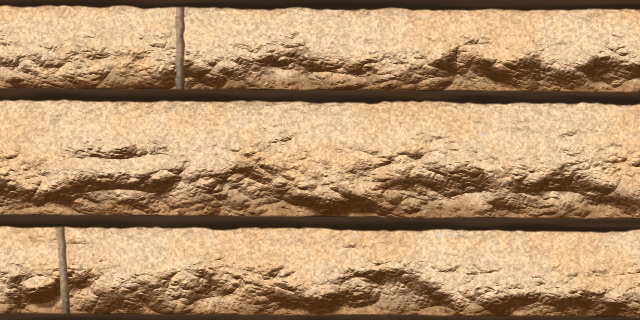
This texture is drawn by a Shadertoy shader. Its source:

```glsl
// Three courses of rough-hewn sandstone, lit from above, split by dark recessed gaps.

float hash(vec2 p) {
    vec3 q = fract(p.xyx * 0.1031);
    q += dot(q, q.yzx + 33.33);
    return fract((q.x + q.y) * q.z);
}

float noise(vec2 p) {
    vec2 i = floor(p), f = fract(p);
    f = f * f * (3.0 - 2.0 * f);
    return mix(mix(hash(i), hash(i + vec2(1, 0)), f.x),
               mix(hash(i + vec2(0, 1)), hash(i + vec2(1, 1)), f.x), f.y);
}

// Creased fractal noise for the chipped stone
float chips(vec2 p) {
    float sum = 0.0, amp = 0.5;
    for (int i = 0; i < 5; i++) {
        sum += amp * abs(2.0 * noise(p) - 1.0);
        p = mat2(1.6, 1.2, -1.2, 1.6) * p + 7.3;
        amp *= 0.47;
    }
    return sum;
}

// Bottom and top of the course nearest to height y
vec2 courseSpan(float y) {
    return y > 0.70 ? vec2(0.719, 0.974) : y > 0.303 ? vec2(0.323, 0.682) : vec2(0.016, 0.284);
}

// Relief of one course: a weathered brow over a broken, receding foot
float relief(vec2 p, vec2 span) {
    float t = clamp((p.y - span.x) / (span.y - span.x), 0.0, 1.0);
    float s = fract(p.x * 1.9 + span.x * 2.3 + 0.5 * noise(p * 5.0));
    float lip = 0.28 + 0.25 * s * (1.0 - smoothstep(0.8, 1.0, s))
              + 0.4 * (noise(p * vec2(9, 7)) - 0.5);
    float rough = mix(1.0, 0.3, smoothstep(lip + 0.05, lip + 0.5, t));
    float bulge = 0.052 * smoothstep(lip - 0.4, lip, t) - 0.045 * smoothstep(0.4, 1.0, t);
    return bulge + 0.054 * rough * chips(p * vec2(8, 11));
}

void mainImage(out vec4 fragColor, in vec2 fragCoord) {
    vec2 p = fragCoord / iResolution.y;
    float aa = 1.0 / iResolution.y;
    p.y += 0.006 * (p.x - 1.0);
    vec2 span = courseSpan(p.y);
    float t = clamp((p.y - span.x) / (span.y - span.x), 0.0, 1.0);

    // Diffuse light from the slope of the relief
    vec3 light = normalize(vec3(-0.25, 0.75, 0.6));
    float h = relief(p, span), e = 0.003;
    vec2 slope = vec2(relief(p + vec2(e, 0), span), relief(p + vec2(0, e), span)) - h;
    float lit = smoothstep(-0.2, 0.82, dot(normalize(vec3(-slope / e, 1.0)), light));

    // Shadows cast by overhangs, marched towards the light
    float cover = 0.0;
    for (int i = 1; i <= 12; i++) {
        vec3 ray = light * float(i) * 0.009;
        cover = max(cover, relief(p + ray.xy, span) - h - ray.z);
    }
    lit *= 1.0 - 0.75 * smoothstep(0.0, 0.018, cover);
    lit *= mix(0.62, 1.0, smoothstep(0.0, 0.3, t + 0.2 * (noise(p * 18.0) - 0.5)));

    // Stone colour with mineral grain and faint rusty stains
    float grain = 0.5 * noise(p * 120.0) + 0.5 * noise(p * 215.0 + 31.0);
    vec3 stone = mix(vec3(0.30, 0.19, 0.09), vec3(0.99, 0.84, 0.67), lit);
    stone *= 0.77 + 0.38 * grain;
    float rust = 0.6 * smoothstep(0.35, 0.8, noise(p * vec2(5, 8) + 4.0) * 0.6 + 0.4 * noise(p * 24.0));
    rust = max(rust, 0.9 - smoothstep(0.0, 0.25, t));
    stone *= mix(vec3(1), vec3(1.0, 0.92, 0.82), rust);
    stone = mix(stone, vec3(0.95, 0.91, 0.85), 0.5 * smoothstep(0.93, 0.98, noise(p * 38.0 + 9.0)) * lit);

    // Mortar joints in the upper and lower courses
    float jointX = span.x > 0.7 ? 0.5625 : span.x < 0.1 ? 0.198 : -1.0;
    float across = p.x - jointX + 0.02 * (t - 0.5) * step(span.x, 0.1)
                 + 0.006 * (noise(p * 35.0) - 0.5);
    vec3 mortar = mix(vec3(0.70, 0.60, 0.49), vec3(0.40, 0.30, 0.22),
                      smoothstep(-0.005, 0.011, across));
    mortar *= (0.8 + 0.35 * grain) * mix(0.7, 1.0, smoothstep(0.0, 0.4, t));
    stone = mix(stone, mortar, 1.0 - smoothstep(0.010, 0.016, abs(across)));

    // Recess between courses, darkest behind the brow of the lower one
    float depth = p.y < span.x ? 28.0 * (span.x - p.y) : 1.0 - 28.0 * (p.y - span.y);
    depth += 0.5 * (noise(p * vec2(6, 70)) - 0.5);
    vec3 gap = mix(vec3(0.28, 0.20, 0.14), vec3(0.17, 0.12, 0.08), smoothstep(0.1, 0.9, depth));

    // Uneven upper and lower edges of the stone
    float wobble = 0.009 * (noise(vec2(p.x * 13.0, span.x * 50.0)) - 0.5)
                 + 0.005 * (noise(vec2(p.x * 45.0, span.y * 50.0)) - 0.5);
    float edge = min(p.y - span.x + 0.4 * wobble, span.y - p.y + wobble);
    vec3 color = mix(gap, stone, smoothstep(-aa, 1.5 * aa, edge));
    fragColor = vec4(clamp(color, 0.0, 1.0), 1.0);
}
```
